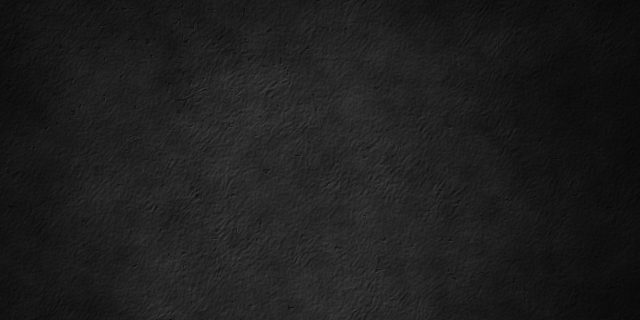
Give the GLSL for this texture, as a Shadertoy shader.

```glsl
// Dark plaster wall: a soft vignette and cloudy mottling carry the tone,
// while short slanted scratches, sharp grit and scattered pits form a height
// field that is embossed by light from the upper left.

#define LIGHT_TONE 0.160
#define DARK_TONE 0.045
#define GLOW_CENTER vec2(0.45, 0.36)
#define MOTTLE 0.42
#define RELIEF 0.46
#define STROKE_ANGLE 0.90
#define STROKE_SCALE vec2(30.0, 84.0)
#define GRIT_SCALE 104.0
#define PIT_SCALE 36.0
#define LIGHT_STEP vec2(-0.0026, 0.0030)

// Integer hash of a lattice cell, two values in 0..1
vec2 hash2(vec2 cell) {
    uvec2 q = uvec2(ivec2(cell) + 4096);
    uint h = q.x * 1597334677u ^ q.y * 3812015801u;
    h = (h ^ (h >> 15)) * 2246822519u;
    h ^= h >> 13;
    uint k = h * 3266489917u;
    k ^= k >> 16;
    return vec2(h & 65535u, k & 65535u) / 65535.0;
}

float cornerSlope(vec2 cell, vec2 offset) {
    float a = 6.2831853 * hash2(cell).x;
    return dot(vec2(cos(a), sin(a)), offset);
}

float gradientNoise(vec2 p) {
    vec2 i = floor(p), f = fract(p);
    vec2 u = f * f * f * (f * (f * 6.0 - 15.0) + 10.0);
    vec2 e = vec2(1.0, 0.0);
    float low = mix(cornerSlope(i, f), cornerSlope(i + e.xy, f - e.xy), u.x);
    float high = mix(cornerSlope(i + e.yx, f - e.yx), cornerSlope(i + e.xx, f - e.xx), u.x);
    return 1.4 * mix(low, high, u.y);
}

float fbm(vec2 p) {
    float sum = 0.0, amp = 0.5;
    for (int i = 0; i < 5; i++) {
        sum += amp * gradientNoise(p);
        p = mat2(1.6, 1.2, -1.2, 1.6) * p + 7.3;
        amp *= 0.58;
    }
    return sum;
}

// Depth of small ragged holes, one possible hole per cell
float pits(vec2 p, float density) {
    vec2 q = p * PIT_SCALE;
    q += 0.35 * vec2(gradientNoise(q * 2.1), gradientNoise(q * 2.1 + 31.0));
    vec2 cell = floor(q);
    float depth = 0.0;
    for (int y = -1; y <= 1; y++)
    for (int x = -1; x <= 1; x++) {
        vec2 c = cell + vec2(x, y);
        vec2 place = hash2(c + 57.0);
        vec2 kind = hash2(c + 311.0);
        float radius = mix(0.05, 0.26, kind.y * kind.y);
        float d = length((q - c - place) * vec2(0.85, 1.15));
        float hole = 1.0 - smoothstep(radius * 0.6, radius + 0.06, d);
        depth = max(depth, hole * step(kind.x, density));
    }
    return depth;
}

// Surface height: broken scratches in the worked areas, grit everywhere
float surface(vec2 p, float strokes, float density) {
    vec2 w = p + 0.020 * vec2(gradientNoise(p * 9.0), gradientNoise(p * 9.0 + 19.0));
    w += 0.006 * vec2(gradientNoise(p * 38.0), gradientNoise(p * 38.0 + 71.0));
    float c = cos(STROKE_ANGLE), s = sin(STROKE_ANGLE);
    vec2 along = mat2(c, -s, s, c) * w;
    float ridge = 1.0 - 2.2 * abs(gradientNoise(along * STROKE_SCALE * 0.75));
    float fine = gradientNoise(along * STROKE_SCALE * 1.25 + 43.0);
    float broken = smoothstep(-0.25, 0.35, gradientNoise(along * 24.0 + 11.0));
    vec2 turned = mat2(0.8, 0.6, -0.6, 0.8) * p;
    float grit = 0.8 * gradientNoise(turned * GRIT_SCALE) + 0.75 * gradientNoise(w * 58.0);
    float scratches = strokes * (0.6 * ridge * broken + 0.45 * fine);
    return scratches + 0.58 * grit - 0.75 * pits(p, density);
}

void mainImage(out vec4 fragColor, in vec2 fragCoord) {
    vec2 uv = fragCoord / iResolution.xy;
    vec2 p = fragCoord / iResolution.y;

    // Broad light, with clouds and small smudges that break it up
    float clouds = fbm(p * 2.4 + 3.0);
    float smudges = fbm(p * vec2(12.0, 14.0) + 60.0);
    float reach = length((uv - GLOW_CENTER) * vec2(1.60, 0.75)) - 0.12 * clouds;
    float tone = mix(LIGHT_TONE, DARK_TONE, smoothstep(0.14, 1.0, reach));
    tone *= 1.0 + MOTTLE * (0.5 * clouds + 0.65 * smudges);

    // Embossed relief, with more holes towards the upper left
    float strokes = smoothstep(-0.30, 0.30, fbm(p * 3.6 + 90.0));
    float density = 0.08 + 0.34 * smoothstep(0.35, 1.0, uv.y) * smoothstep(0.75, 0.1, uv.x);
    float slope = surface(p, strokes, density) - surface(p + LIGHT_STEP, strokes, density);
    tone *= 1.0 + RELIEF * clamp(slope, -1.1, 1.1);
    tone *= 1.0 - 0.18 * pits(p, density);

    // Very fine dust
    tone += 0.007 * gradientNoise(p.yx * 137.0 + 5.0);
    fragColor = vec4(vec3(max(tone, 0.012)), 1.0);
}
```
